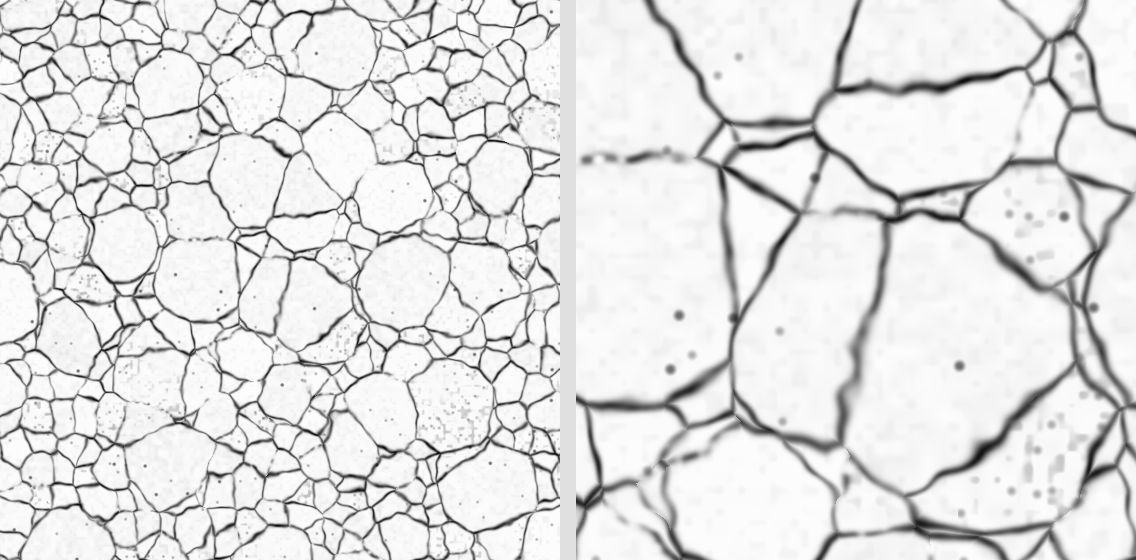
Left: the whole. Right: its middle third, enlarged.
A WebGL 1 fragment shader for this texture:

```glsl
precision highp float;
uniform vec2 u_resolution;

float hash(vec2 p) {
  vec3 q = fract(vec3(p.xyx) * 0.1031);
  q += dot(q, q.yzx + 33.33);
  return fract((q.x + q.y) * q.z);
}

vec2 hash2(vec2 p) {
  return vec2(hash(p + 17.3), hash(p + 71.9));
}

float noise(vec2 p) {
  vec2 i = floor(p), f = fract(p);
  f = f * f * (3.0 - 2.0 * f);
  return mix(mix(hash(i), hash(i + vec2(1.0, 0.0)), f.x),
             mix(hash(i + vec2(0.0, 1.0)), hash(i + vec2(1.0, 1.0)), f.x), f.y);
}

vec2 warp(vec2 p) {
  return vec2(noise(p), noise(p + 43.7)) - 0.5;
}

// Grain centre in xy, squared grain radius in z: many small, few large
vec3 grainSite(vec2 id) {
  float radius = 0.2 + 1.6 * pow(hash(id + 5.1), 7.0);
  return vec3(id + 0.5 + 0.85 * (hash2(id) - 0.5), radius * radius);
}

float powerDistance(vec2 p, vec3 site) {
  vec2 d = p - site.xy;
  return dot(d, d) - site.z;
}

// Sparse round specks, one chance per square
float specks(vec2 p, float chance, float radius, float blur) {
  vec2 id = floor(p);
  vec2 centre = 0.3 + 0.4 * hash2(id + 9.0);
  float spot = 1.0 - smoothstep(radius - blur, radius + blur, length(fract(p) - centre));
  return spot * step(hash(id + 3.7), chance);
}

void main() {
  vec2 uv = gl_FragCoord.xy / u_resolution.y;
  vec2 flat_p = uv * 21.0 + 40.0;
  vec2 p = flat_p + 0.45 * warp(flat_p * 0.9) + 0.13 * warp(flat_p * 3.3);
  vec2 base = floor(p);

  // Owning grain of the weighted Voronoi diagram
  vec3 grain = vec3(0.0);
  vec2 grainId = base;
  float nearest = 1000.0;
  for (int j = -3; j <= 3; j++) {
    for (int i = -3; i <= 3; i++) {
      vec2 id = base + vec2(float(i), float(j));
      vec3 site = grainSite(id);
      float d = powerDistance(p, site);
      if (d < nearest) {
        nearest = d;
        grain = site;
        grainId = id;
      }
    }
  }

  // Boundaries: strength varies per edge, along the edge and with direction
  float along = noise(flat_p * 2.3 + 11.0);
  float fine = noise(flat_p * 7.0 + 29.0);
  float pixel = 21.0 / u_resolution.y;
  float ink = 0.0;
  for (int j = -3; j <= 3; j++) {
    for (int i = -3; i <= 3; i++) {
      vec2 id = base + vec2(float(i), float(j));
      if (distance(id, grainId) > 0.5) {
        vec3 site = grainSite(id);
        vec2 span = site.xy - grain.xy;
        float gap = (powerDistance(p, site) - nearest) / (2.0 * length(span));
        float level = abs(span.y) / length(span);
        float edge = hash(id + grainId + 2.6);
        float strength = 0.22 + 0.42 * sqrt(edge) + 0.16 * level
                       + 0.4 * (along - 0.5) + 0.25 * (fine - 0.5);
        strength *= smoothstep(-0.05, 0.2, edge + 0.3 * (fine - 0.4));
        float width = max(0.046 + 0.02 * along * (0.5 + level), 0.8 * pixel);
        ink = max(ink, clamp(strength, 0.0, 0.95) * exp(-gap * gap / (width * width)));
      }
    }
  }

  // Dust gathers in patches of some grains; single dark specks lie anywhere
  float dusty = smoothstep(0.6, 1.0, hash(grainId + 8.2))
              * smoothstep(0.2, 0.7, noise(flat_p * 0.8 + 63.0));
  float dust = smoothstep(0.55, 0.95, noise(flat_p * 7.5 + 91.0));
  float grit = specks(flat_p * 3.5, 0.03 + 0.25 * dusty, 0.17, 0.14);
  float dot1 = specks(flat_p * 1.7 + 0.4, 0.035, 0.1, 0.07);
  float haze = 0.05 * noise(flat_p * 5.0 + 7.0) * hash(grainId + 4.4);

  float paper = 0.99 - haze - dust * (0.03 + 0.2 * dusty);
  paper *= 1.0 - 0.3 * grit;
  paper *= 1.0 - 0.55 * dot1;
  gl_FragColor = vec4(vec3(paper * (1.0 - ink)), 1.0);
}
```
